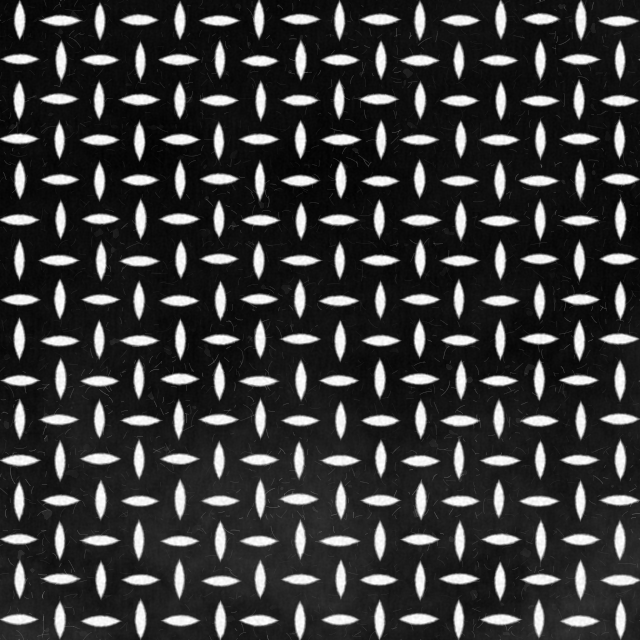
Write a three.js fragment shader that draws this texture.

```glsl
varying vec2 vUv;

vec2 hash2(vec2 p) {
  vec3 q = fract(vec3(p.xyx) * vec3(0.1031, 0.1030, 0.0973));
  q += dot(q, q.yzx + 33.33);
  return fract((q.xx + q.yz) * q.zy);
}

// Gradient noise, roughly -0.7 to 0.7
float noise(vec2 p) {
  vec2 i = floor(p), f = fract(p);
  vec2 u = f * f * f * (f * (f * 6.0 - 15.0) + 10.0);
  vec2 e = vec2(1.0, 0.0);
  float a = dot(hash2(i) * 2.0 - 1.0, f);
  float b = dot(hash2(i + e.xy) * 2.0 - 1.0, f - e.xy);
  float c = dot(hash2(i + e.yx) * 2.0 - 1.0, f - e.yx);
  float d = dot(hash2(i + e.xx) * 2.0 - 1.0, f - e.xx);
  return mix(mix(a, b, u.x), mix(c, d, u.x), u.y);
}

float fbm(vec2 p) {
  float sum = 0.0, amp = 0.6;
  for (int i = 0; i < 5; i++) {
    sum += amp * noise(p);
    p = mat2(1.6, 1.2, -1.2, 1.6) * p + 17.3;
    amp *= 0.55;
  }
  return sum;
}

// Lens along x: the overlap of two circles
float lens(vec2 p, float halfLength, float halfWidth) {
  float radius = (halfLength * halfLength + halfWidth * halfWidth) / (2.0 * halfWidth);
  return length(vec2(p.x, abs(p.y) + radius - halfWidth)) - radius;
}

// Raised lugs, alternately lying and standing on a 16 by 16 grid
float lugs(vec2 uv) {
  vec2 p = uv * 16.0, cell = floor(p);
  float grain = 0.012 * noise(uv * 230.0) + 0.012 * noise(uv * 110.0);
  float height = 0.0;
  for (int y = -1; y <= 1; y++) {
    for (int x = -1; x <= 1; x++) {
      vec2 id = cell + vec2(float(x), float(y));
      vec2 shift = (hash2(id + 41.0) - 0.5) * 0.06;
      vec2 size = vec2(0.55, 0.17) * (0.96 + 0.08 * hash2(id + 83.0));
      vec2 q = p - id - 0.5 - shift;
      if (mod(id.x + id.y, 2.0) > 0.5) q = q.yx;
      float d = lens(q, size.x, size.y) + grain;
      height = max(height, smoothstep(0.0, 0.085, -d));
    }
  }
  return height;
}

// Short, faint scratches at random angles
float scratches(vec2 uv) {
  float sum = 0.0;
  for (int k = 0; k < 4; k++) {
    float layer = float(k), scale = 22.0 + 9.0 * layer;
    vec2 p = uv * scale + layer * 5.37;
    vec2 id = floor(p);
    vec2 r = hash2(id + layer * 57.0), s = hash2(id + layer * 91.0 + 13.0);
    vec2 q = fract(p) - 0.35 - 0.3 * r;
    float angle = 6.2832 * s.x;
    q = mat2(cos(angle), -sin(angle), sin(angle), cos(angle)) * q;
    q.y += (r.x - 0.5) * 2.0 * q.x * q.x;
    float reach = 0.06 + 0.24 * r.y;
    float d = length(vec2(max(abs(q.x) - reach, 0.0), q.y)) / scale;
    sum += (1.0 - smoothstep(0.0003, 0.0013, d)) * step(0.45, s.y) * (s.y - 0.3);
  }
  return sum;
}

void main() {
  vec2 uv = vUv;

  // Worn black base, paler and dustier toward the bottom
  float cloud = fbm(uv * 4.0 + 3.7);
  float low = 1.0 - smoothstep(0.0, 0.75, uv.y);
  float shade = 0.04 + 0.085 * low + cloud * (0.06 + 0.12 * low);
  shade += 0.025 * smoothstep(0.6, 1.0, uv.x) * smoothstep(0.6, 1.0, uv.y);
  shade += 0.035 * fbm(uv * 45.0) * (0.6 + low);
  shade += 0.025 * noise(uv * 240.0) + 0.02 * noise(uv * vec2(190.0, 45.0));

  // Small chipped flakes and scratches, in patches
  float patches = smoothstep(-0.2, 0.25, noise(uv * 6.0 + 9.1));
  float flakes = smoothstep(0.36, 0.42, noise(uv * 48.0) + 0.25 * noise(uv * 130.0));
  shade += 0.07 * flakes * patches;
  shade += 0.22 * scratches(uv) * (0.3 + 0.7 * patches);
  shade = max(shade, 0.012);

  // Bright metal with a fine speckle
  float metal = 0.965 + 0.09 * noise(uv * 210.0) + 0.04 * noise(uv * 90.0);
  shade = mix(shade, metal, lugs(uv));

  gl_FragColor = vec4(vec3(clamp(shade, 0.0, 1.0)), 1.0);
}
```
